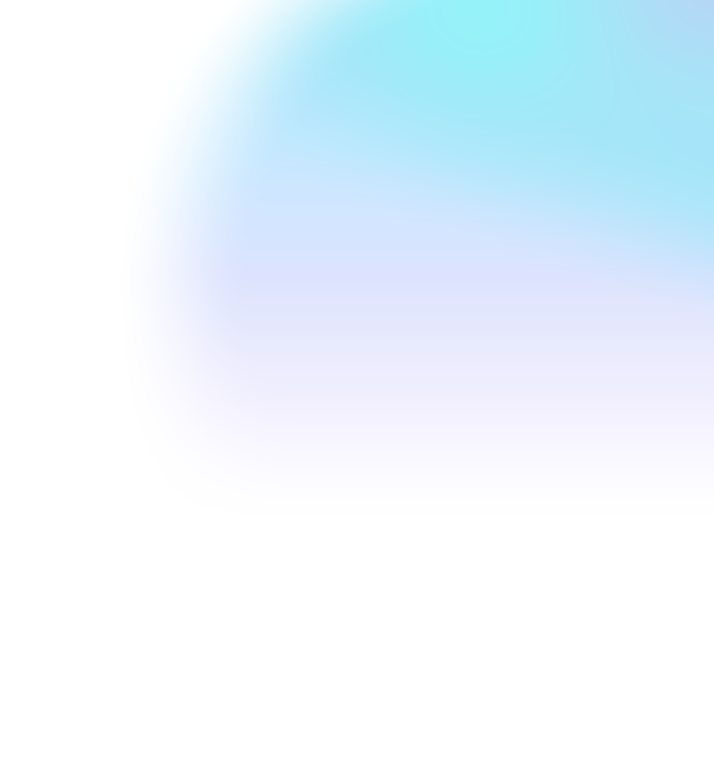
A Shadertoy shader for this background:

```glsl
// A soft pastel cloud hanging from the upper right of a white canvas.
// A vertical colour ramp is tinted by a slanted aqua veil and two glows,
// then faded into white by a blurred, rounded left edge.

const vec3 WHITE = vec3(1.0);
const vec3 AQUA = vec3(0.65, 0.90, 0.975);
const vec3 CYAN = vec3(0.575, 0.955, 0.975);
const vec3 PERIWINKLE = vec3(0.72, 0.83, 0.96);

// Sky blue through lavender to white, in equal steps downward.
const int STOPS = 7;
const vec3 RAMP[STOPS] = vec3[STOPS](
    vec3(0.780, 0.910, 1.000), vec3(0.825, 0.900, 1.000),
    vec3(0.865, 0.890, 0.995), vec3(0.905, 0.915, 0.992),
    vec3(0.945, 0.937, 0.997), vec3(0.978, 0.972, 1.000), WHITE);

vec3 verticalRamp(float depth, float top, float spacing) {
    vec3 colour = RAMP[0];
    float position = (depth - top) / spacing;
    for (int i = 1; i < STOPS; i++) {
        colour = mix(colour, RAMP[i], clamp(position - float(i - 1), 0.0, 1.0));
    }
    return colour;
}

float glow(vec2 p, vec2 centre, vec2 radius) {
    vec2 q = (p - centre) / radius;
    return exp(-dot(q, q));
}

// Full above a slanted lower edge, fading over the given height.
float slantedVeil(vec2 p, float edge, float slope, float fade) {
    float lowerEdge = edge + slope * p.x;
    return 1.0 - smoothstep(lowerEdge - fade, lowerEdge, p.y);
}

// Left-facing round edge that continues straight to the right of its centre.
float softRoundEdge(vec2 p, vec2 centre, float radius, float squash, float blur) {
    vec2 q = vec2(max(centre.x - p.x, 0.0), (p.y - centre.y) * squash);
    return 1.0 - smoothstep(radius - blur, radius + blur, length(q));
}

// A wide upper arc meets a tighter lower corner at the waist.
float cloudMask(vec2 p) {
    const float WAIST = 0.38;
    float upper = softRoundEdge(p, vec2(0.72, WAIST), 0.485, 1.0, 0.092);
    float lower = softRoundEdge(p, vec2(0.40, WAIST), 0.165, 0.5, 0.092);
    return p.y < WAIST ? upper : lower;
}

void mainImage(out vec4 fragColor, in vec2 fragCoord) {
    // Canvas heights, with y measured down from the top.
    vec2 p = fragCoord / iResolution.y;
    p.y = 1.0 - p.y;

    // Layered colour
    vec3 colour = verticalRamp(p.y, 0.20, 0.08);
    colour = mix(colour, AQUA, slantedVeil(p, 0.115, 0.345, 0.23));
    colour = mix(colour, CYAN, 0.9 * glow(p, vec2(0.63, 0.01), vec2(0.15, 0.13)));
    colour = mix(colour, PERIWINKLE, 0.85 * glow(p, vec2(0.94, -0.02), vec2(0.13, 0.10)));

    // Fade into the white canvas
    fragColor = vec4(mix(WHITE, colour, cloudMask(p)), 1.0);
}
```
